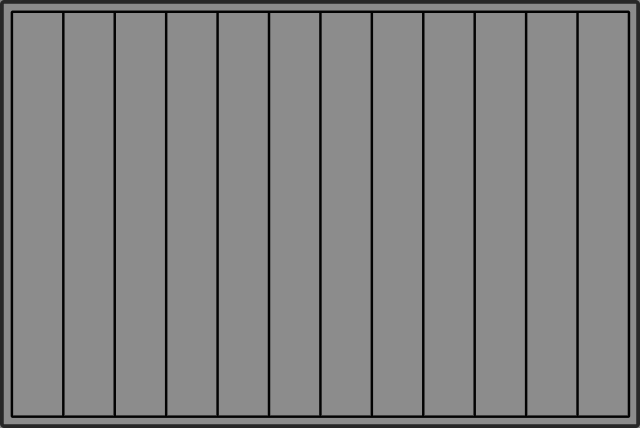
Write a WebGL 1 fragment shader that draws this pattern.

```glsl
precision highp float;

uniform vec2 u_resolution;

const float PANEL_COUNT = 12.0;
const vec3 PANEL_GRAY = vec3(0.55);
const vec3 SEAM_BLACK = vec3(0.01);
const vec3 RIM_GRAY = vec3(0.155);

// Signed distance to a rounded rectangle centred on the origin
float roundedBox(vec2 p, vec2 halfSize, float radius) {
  vec2 q = abs(p) - halfSize + radius;
  return length(max(q, 0.0)) + min(max(q.x, q.y), 0.0) - radius;
}

// Distance to the nearest vertical seam between equal panels
float seamDistance(float x, float halfWidth, float count) {
  float pitch = 2.0 * halfWidth / count;
  float cell = (x + halfWidth) / pitch;
  return abs(fract(cell + 0.5) - 0.5) * pitch;
}

// Antialiased coverage of the region where the distance is negative
float coverage(float dist, float pixel) {
  return clamp(0.5 - dist / pixel, 0.0, 1.0);
}

void main() {
  // Canvas height is one unit
  float pixel = 1.0 / u_resolution.y;
  vec2 p = (gl_FragCoord.xy - 0.5 * u_resolution) * pixel;
  vec2 canvasHalf = 0.5 * u_resolution * pixel;

  // Inner frame and the seams it encloses
  vec2 frameHalf = vec2(canvasHalf.x - 0.0268, 0.473);
  vec2 q = p - vec2(0.001, -0.0005);
  float lineHalf = 0.0029;
  float frame = roundedBox(q, frameHalf, 0.002);
  float seam = max(seamDistance(q.x, frameHalf.x, PANEL_COUNT) - lineHalf, frame);
  float lines = min(abs(frame) - lineHalf, seam);

  // Rounded rim along the canvas edge
  float outer = roundedBox(p, canvasHalf, 0.010);
  float rim = max(outer, -outer - 0.0088);

  vec3 color = mix(PANEL_GRAY, SEAM_BLACK, coverage(lines, pixel));
  color = mix(color, RIM_GRAY, coverage(rim, pixel));
  gl_FragColor = vec4(color, 1.0);
}
```
